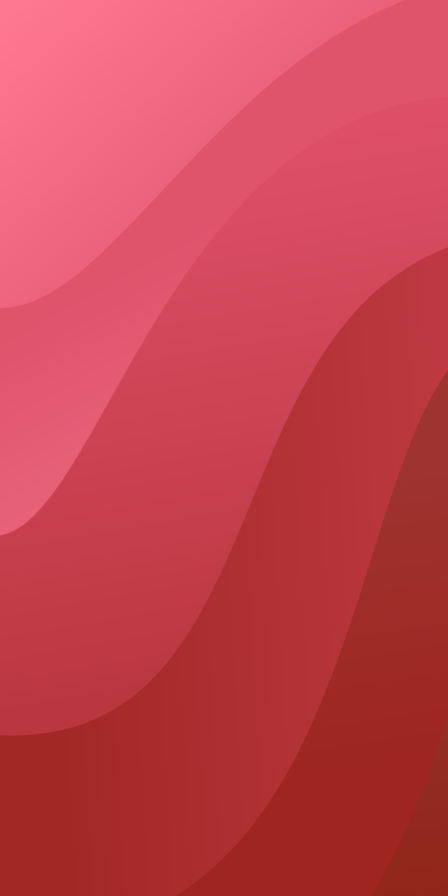
Give the GLSL for this background, as a Shadertoy shader.

```glsl
// Height of a cubic Bezier at x, for control points that run left to right
float curveHeight(float x, vec2 a, vec2 b, vec2 c, vec2 d) {
    float lo = 0.0, hi = 1.0;
    vec2 point = a;
    for (int i = 0; i < 18; i++) {
        float t = 0.5 * (lo + hi), s = 1.0 - t;
        point = s * s * s * a + 3.0 * s * t * (s * b + t * c) + t * t * t * d;
        if (point.x < x) lo = t; else hi = t;
    }
    return point.y;
}

// Linear blend of two colours between two points
vec3 gradient(vec2 p, vec2 from, vec2 to, vec3 first, vec3 last) {
    vec2 axis = to - from;
    return mix(first, last, clamp(dot(p - from, axis) / dot(axis, axis), 0.0, 1.0));
}

// Smooth coverage of the area below a curve
float below(vec2 p, vec2 a, vec2 b, vec2 c, vec2 d) {
    float gap = p.y - curveHeight(p.x, a, b, c, d);
    float blur = 0.7 * max(fwidth(gap), 1e-4);
    return 1.0 - smoothstep(-blur, blur, gap);
}

void mainImage(out vec4 fragColor, in vec2 fragCoord) {
    vec2 p = fragCoord / iResolution.xy * vec2(1.0, 2.0);

    // Bright pink corner
    vec3 color = gradient(p, vec2(0.0, 1.95), vec2(0.55, 1.35),
                          vec3(1.0, 0.47, 0.575), vec3(0.88, 0.34, 0.44));

    // Rose band, lighter along its lower side
    vec3 rose = gradient(p, vec2(0.0, 1.25), vec2(0.22, 0.85),
                         vec3(0.875, 0.325, 0.42), vec3(0.91, 0.395, 0.48));
    color = mix(color, rose, below(p, vec2(0.0, 1.3125), vec2(0.26, 1.3125),
                                   vec2(0.495, 1.901), vec2(1.0, 2.031)));

    // Raspberry band
    vec3 raspberry = gradient(p, vec2(0.4, 1.65), vec2(0.6, 0.5),
                              vec3(0.87, 0.31, 0.405), vec3(0.73, 0.215, 0.25));
    color = mix(color, raspberry, below(p, vec2(0.0, 0.805), vec2(0.224, 0.841),
                                        vec2(0.378, 1.734), vec2(1.0, 1.784)));

    // Crimson band, brighter to the right
    vec3 crimson = gradient(p, vec2(0.1, 0.3), vec2(1.0, 0.35),
                            vec3(0.63, 0.155, 0.145), vec3(0.74, 0.22, 0.25));
    color = mix(color, crimson, below(p, vec2(0.0, 0.359), vec2(0.625, 0.333),
                                      vec2(0.469, 1.245), vec2(1.0, 1.448)));

    // Brick band
    vec3 brick = gradient(p, vec2(0.9, 0.95), vec2(1.0, 0.3),
                          vec3(0.62, 0.2, 0.185), vec3(0.62, 0.145, 0.125));
    color = mix(color, brick, below(p, vec2(0.359, -0.018), vec2(0.781, 0.203),
                                    vec2(0.807, 0.906), vec2(1.0, 1.174)));

    // Rust corner
    vec3 rust = gradient(p, vec2(0.95, 0.35), vec2(1.0, 0.0),
                         vec3(0.58, 0.175, 0.135), vec3(0.57, 0.145, 0.1));
    color = mix(color, rust, below(p, vec2(0.807, -0.036), vec2(0.885, 0.086),
                                   vec2(0.958, 0.255), vec2(1.0, 0.411)));

    fragColor = vec4(color, 1.0);
}
```
